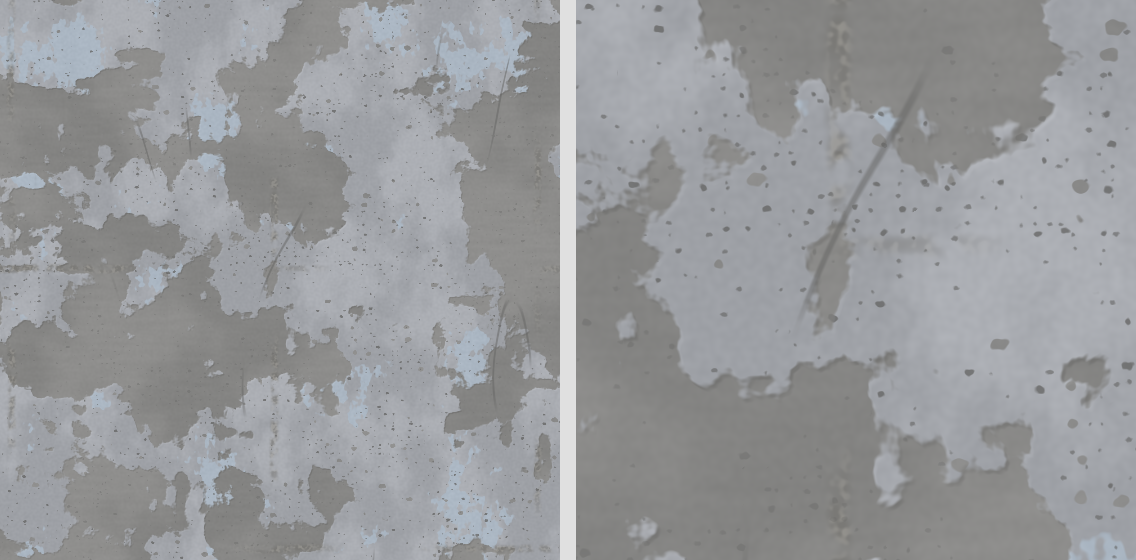
Left, the full canvas; right, a detail of the centre.
Reproduce this texture procedurally as a Shadertoy shader.

```glsl
vec2 hash2(vec2 c) {
    vec3 q = fract(c.xyx * vec3(.1031, .1030, .0973));
    q += dot(q, q.yzx + 33.33);
    return fract((q.xx + q.yz) * q.zy);
}

float cornerSlope(vec2 cell, vec2 offset) {
    float angle = 6.2832 * hash2(cell).x;
    return dot(vec2(cos(angle), sin(angle)), offset);
}

float gradientNoise(vec2 p) {
    vec2 i = floor(p), f = fract(p), e = vec2(1, 0);
    vec2 u = f * f * f * (f * (f * 6. - 15.) + 10.);
    return mix(mix(cornerSlope(i, f), cornerSlope(i + e, f - e), u.x),
               mix(cornerSlope(i + e.yx, f - e.yx), cornerSlope(i + 1., f - 1.), u.x), u.y);
}

float fbm(vec2 p, int octaves, float gain) {
    float sum = 0., amp = 1.;
    for (int k = 0; k < octaves; k++) {
        sum += amp * gradientNoise(p);
        p = p * 2.03 + vec2(17.3, 9.1);
        amp *= gain;
    }
    return sum;
}

// Broken joints between the cast panels
float seams(vec2 p) {
    vec2 wobble = .004 * vec2(gradientNoise(p.yx * 14. + 3.), gradientNoise(p * 14. + 40.));
    vec2 period = vec2(.47, .5);
    vec2 d = abs(fract((p + wobble - .02) / period + .5) - .5) * period;
    vec2 line = 1. - smoothstep(.002, .010, d);
    line.x *= smoothstep(-.12, .2, gradientNoise(p * vec2(3, 5) + 60.));
    line.y *= smoothstep(-.12, .2, gradientNoise(p * vec2(5, 3) + 80.));
    return max(line.x, line.y);
}

// Flaking coat: 1 where it still covers the concrete
float coat(vec2 p) {
    vec2 warp = .025 * vec2(gradientNoise(p * 9. + 5.), gradientNoise(p * 9. + 31.));
    float field = fbm((p + warp) * 3.6 + 12., 7, .56);
    float across = gradientNoise(p * vec2(9, 48) + 20.);
    float down = gradientNoise(p * vec2(48, 9) + 50.);
    float lean = smoothstep(-.15, .15, gradientNoise(p * 4. + 90.));
    field += .17 * mix(across, down, lean) - .12 * seams(p) + .06;
    return smoothstep(-.028, .028, field);
}

// One irregular spot in a share of the grid cells
float specks(vec2 p, float cells, float share) {
    vec2 q = p * cells, cell = floor(q), kind = hash2(cell + 71.);
    vec2 d = fract(q) - .3 - .4 * hash2(cell);
    float radius = mix(.07, .27, kind.x * kind.x);
    float dist = length(d * vec2(1, .7 + .8 * kind.x)) + .13 * gradientNoise(q * 4.);
    float soft = cells * .0008;
    return step(kind.y, share) * (1. - smoothstep(radius - soft, radius + soft, dist));
}

void mainImage(out vec4 fragColor, in vec2 fragCoord) {
    vec2 p = fragCoord / iResolution.y;
    float cluster = smoothstep(-.25, .4, gradientNoise(p * 8. + 25.));
    float grain = gradientNoise(p * 190.) + .6 * gradientNoise(p * 95. + 7.);
    float seam = seams(p);

    // Bare concrete with faint trowel marks
    float cloud = fbm(p * 4. + 33., 4, .5);
    vec3 concrete = mix(vec3(.515, .514, .508), vec3(.56, .558, .552), smoothstep(-.3, .3, cloud));
    concrete += .014 * gradientNoise(p * vec2(14, 110)) + .012 * grain;

    // Grey coat, chalky in places
    float tone = fbm(p * vec2(7, 5) + 64., 5, .6);
    vec3 paint = mix(vec3(.618, .629, .65), vec3(.675, .686, .708), smoothstep(-.28, .42, tone));
    paint += .02 * grain;

    // Pale blue remnants
    float blueField = fbm(p * vec2(6.5, 5) + 140., 3, .4)
                    + .3 * fbm(p * vec2(45, 34) + 11., 3, .6);
    float blue = smoothstep(.3, .38, blueField);
    paint = mix(paint, vec3(.675, .73, .785) + .02 * grain, .8 * blue);

    // Coat over concrete, with chips and a shaded rim
    float cover = coat(p);
    float rim = coat(p + vec2(-.0018, .0022)) - cover;
    float chips = specks(p, 42., .05 + .2 * cluster);
    vec3 color = mix(concrete, paint, cover * (1. - .9 * chips));
    color -= .055 * max(rim, 0.) - .025 * max(-rim, 0.);

    // Sandy grit in the joints
    float grit = smoothstep(-.25, .35, grain);
    vec3 sand = mix(vec3(.46, .455, .44), vec3(.6, .59, .565), grit);
    color = mix(color, sand, .65 * seam * smoothstep(-.35, .25, gradientNoise(p * 60.)));

    // Hairline cracks and dark pits
    float crack = 1. - smoothstep(.004, .022, abs(gradientNoise(p * vec2(9, 2.5) + 18.)));
    crack *= smoothstep(.2, .35, gradientNoise(p * 5. + 210.));
    float pits = specks(p + .37, 74., .04 + .13 * cluster);
    pits = max(pits, .8 * specks(p + .71, 125., .06 + .2 * cluster));
    color = mix(color, vec3(.39, .39, .385), max(.5 * crack, pits * mix(.35, .75, cover)));

    fragColor = vec4(color, 1.);
}
```
